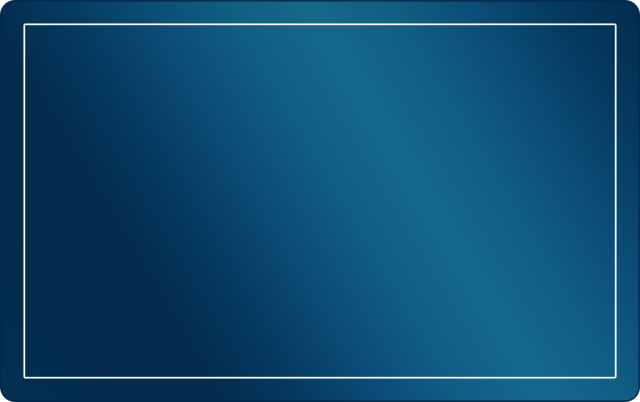
Give the GLSL for this background, as a Shadertoy shader.

```glsl
// A dark blue rounded card crossed by a soft diagonal band of teal light,
// with a thin white frame inset from its edge. The band is a colour ramp over
// the distance to a slanted line; card and frame are rounded-box distances.

#define BAND_CENTER 0.478   // where the band meets the top edge
#define BAND_SLANT 0.378    // sideways drift from top to bottom
#define CARD_RADIUS 0.038   // lengths below are in canvas heights
#define RIM_WIDTH 0.0042
#define FRAME_INSET 0.0605
#define FRAME_WIDTH 0.0043
#define FRAME_RADIUS 0.003

const vec3 TEAL = vec3(0.080, 0.402, 0.545);
const vec3 OCEAN = vec3(0.067, 0.372, 0.517);
const vec3 BLUE = vec3(0.045, 0.302, 0.470);
const vec3 NAVY = vec3(0.018, 0.226, 0.377);
const vec3 DEEP = vec3(0.016, 0.167, 0.302);
const vec3 DUSK = vec3(0.010, 0.183, 0.318);
const vec3 RIM = vec3(0.004, 0.165, 0.295);
const vec3 WHITE = vec3(0.995, 1.0, 1.0);

float roundedBox(vec2 p, vec2 halfSize, float radius) {
    vec2 q = abs(p) - halfSize + radius;
    return length(max(q, 0.0)) + min(max(q.x, q.y), 0.0) - radius;
}

// Coverage of the region where the distance is negative
float coverage(float dist, float pixel) {
    return clamp(0.5 - dist / pixel, 0.0, 1.0);
}

float ramp(float a, float b, float x) {
    return clamp((x - a) / (b - a), 0.0, 1.0);
}

// Colour from the middle of the light band out to the shade
vec3 bandColor(float d) {
    vec3 color = mix(TEAL, OCEAN, smoothstep(0.0, 0.13, d));
    color = mix(color, BLUE, ramp(0.12, 0.25, d));
    color = mix(color, NAVY, ramp(0.25, 0.385, d));
    color = mix(color, DEEP, ramp(0.385, 0.52, d));
    return mix(color, DUSK, smoothstep(0.60, 0.85, d));
}

void mainImage(out vec4 fragColor, in vec2 fragCoord) {
    vec2 uv = fragCoord / iResolution.xy;
    float pixel = 1.0 / iResolution.y;
    vec2 halfSize = 0.5 * iResolution.xy * pixel;
    vec2 p = fragCoord * pixel - halfSize;

    // Diagonal light
    float across = uv.x - BAND_SLANT * (1.0 - uv.y);
    vec3 color = bandColor(abs(across - BAND_CENTER));

    // Dark rim along the card edge
    float card = roundedBox(p, halfSize, CARD_RADIUS);
    color = mix(color, RIM, 0.9 * coverage(-card - RIM_WIDTH, pixel));

    // Inset white frame
    float inner = roundedBox(p, halfSize - FRAME_INSET, FRAME_RADIUS);
    float line = abs(inner) - 0.5 * FRAME_WIDTH;
    color = mix(color, WHITE, coverage(line, pixel));

    // White beyond the rounded corners
    color = mix(WHITE, color, coverage(card, pixel));
    fragColor = vec4(color, 1.0);
}
```
